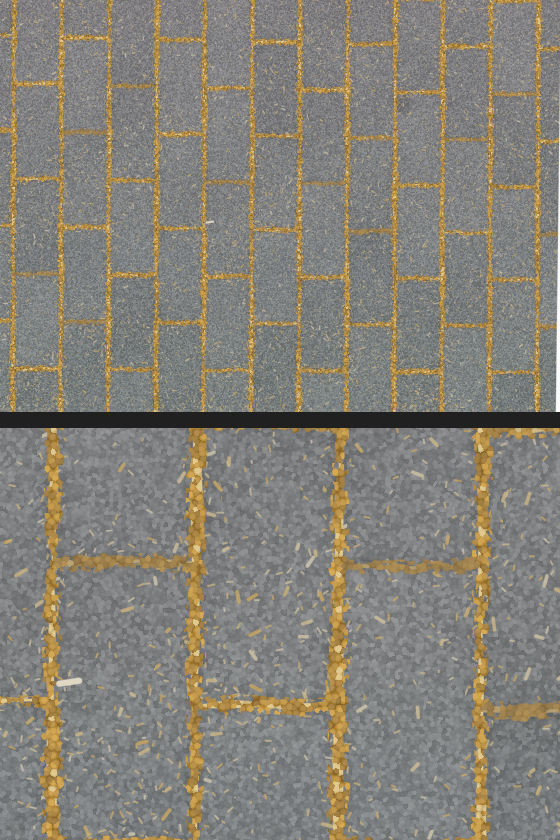
Top, the full canvas; bottom, a detail of the centre.
Give the GLSL for this texture, as a WebGL 2 fragment shader.

```glsl
#version 300 es
precision highp float;

uniform vec2 u_resolution;
out vec4 fragColor;

vec2 hash2(vec2 p) {
    vec3 q = fract(p.xyx * vec3(0.1031, 0.103, 0.0973));
    q += dot(q, q.yzx + 33.33);
    return fract((q.xx + q.yz) * q.zy);
}

// Cellular noise: distance to the nearest seed and two random values of its cell
vec3 cells(vec2 p) {
    vec2 base = floor(p);
    vec3 nearest = vec3(9.0);
    for (int j = -1; j <= 1; j++)
    for (int i = -1; i <= 1; i++) {
        vec2 cell = base + vec2(i, j);
        float d = length(cell + hash2(cell) - p);
        if (d < nearest.x) nearest = vec3(d, hash2(cell + 71.0));
    }
    return nearest;
}

float sliver(vec2 p, float angle, float halfLength) {
    p = mat2(cos(angle), -sin(angle), sin(angle), cos(angle)) * p;
    p.x -= clamp(p.x, -halfLength, halfLength);
    return length(p);
}

// Scattered husks: coverage and a random tone
vec2 husks(vec2 p, float scale, float density, float px) {
    vec2 q = p * scale, base = floor(q), result = vec2(0.0);
    for (int j = -1; j <= 1; j++)
    for (int i = -1; i <= 1; i++) {
        vec2 cell = base + vec2(i, j);
        vec2 place = hash2(cell + scale), kind = hash2(cell + scale + 37.0);
        if (kind.x > density) continue;
        float d = sliver(q - cell - place, kind.y * 6.28, 0.08 + 0.24 * place.x) - 0.1;
        float cover = smoothstep(px, -px, d / scale);
        if (cover > result.x) result = vec2(cover, place.y);
    }
    return result;
}

// Slow drift from layered sines, about -1 to 1
float drift(vec2 p) {
    return 0.45 * sin(p.x * 9.0 + 2.0 * sin(p.y * 7.0))
         + 0.35 * sin(p.y * 13.0 - p.x * 6.0 + 1.7)
         + 0.2 * sin(p.x * 31.0 + p.y * 23.0);
}

void main() {
    vec2 p = gl_FragCoord.xy / u_resolution.y;
    float px = 0.8 / u_resolution.y;

    // Slightly skewed columns, every second one shifted by half a paver
    float u = (p.x - 0.031 - 0.0035 * p.y + 0.0007 * sin(p.y * 17.0)) / 0.1157;
    float column = floor(u);
    float v = (0.566 - p.y - 0.00195 * column) / (0.2305 - 0.00053 * column);
    v += 0.5 * mod(column, 2.0) + 0.004 * sin(p.x * 70.0);
    vec2 paver = hash2(vec2(column, floor(v)) + 20.0);
    vec2 bedJoint = hash2(vec2(column, round(v)) + 50.0);
    float sideJoint = round(u);

    // Ragged joints of uneven width
    vec3 crumb = cells(p * 210.0);
    float sideWidth = 0.0056 + 0.0012 * sin(p.y * 14.0 + sideJoint * 2.4)
                    + 0.0007 * sin(p.y * 57.0 + sideJoint);
    float bedWidth = 0.0038 + 0.0025 * bedJoint.x + 0.0006 * sin(p.x * 130.0);
    float side = abs(u - sideJoint) * 0.1157 - sideWidth;
    float bed = abs(v - round(v)) * 0.228 - bedWidth;
    float gap = min(side, bed);
    float joint = smoothstep(px, -px, gap + (crumb.y - 0.5) * 0.006);

    // Grey pavers with fine grit
    vec3 grit = cells(p * 290.0);
    vec3 color = mix(vec3(0.475, 0.498, 0.5), vec3(0.505, 0.498, 0.51), p.y);
    color += (paver.x - 0.5) * 0.035 + 0.012 * drift(p * 1.7 + 3.0);
    color += (grit.y - 0.5) * 0.13 + (0.45 - grit.x) * 0.05;
    color -= 0.035 * exp(-max(gap, 0.0) * 220.0);
    color -= 0.1 * smoothstep(0.03, 0.0, length((p - vec2(0.98, 0.745)) * vec2(1.0, 0.8)));

    // Husks lie thicker in patches, along joints and at the lower edge
    float patchiness = smoothstep(0.1, 0.9, drift(p * 1.3 + 0.6));
    float spill = exp(-max(gap, 0.0) * 130.0);
    float heap = exp(-p.y * 16.0) * smoothstep(0.0, 0.8, sin(p.x * 13.0 + 0.6));
    float density = 0.1 + 0.2 * patchiness + 0.25 * spill + 0.55 * heap + 0.08 * paver.y;
    vec2 fine = husks(p, 125.0, density, px);
    vec2 coarse = husks(p + 5.0, 68.0, density * 0.55, px);
    vec3 straw = vec3(0.79, 0.65, 0.36), pale = vec3(0.82, 0.79, 0.7);
    color = mix(color, mix(straw, pale, fine.y), fine.x * 0.75);
    color = mix(color, mix(straw, pale, coarse.y), coarse.x * 0.8);

    // Golden crumbs filling the joints
    vec3 fill = mix(vec3(0.63, 0.49, 0.25), vec3(0.86, 0.68, 0.33), crumb.z);
    fill = mix(fill, vec3(0.9, 0.8, 0.56), step(0.86, crumb.y));
    fill -= 0.12 * smoothstep(0.35, 0.8, crumb.x);
    float faded = step(side, bed) < 0.5 ? smoothstep(0.72, 1.0, bedJoint.y) : 0.0;
    fill = mix(fill, vec3(0.54, 0.46, 0.33), faded * 0.6);
    color = mix(color, fill, joint * 0.96);

    // One stray pale twig and the bare strip at the right
    float twig = sliver(p - vec2(0.509, 0.461), 0.15, 0.008) - 0.0025;
    color = mix(color, vec3(0.88, 0.84, 0.77), smoothstep(px, -px, twig));
    float strip = p.x - 1.349 - 0.0125 * p.y;
    color = mix(color, vec3(0.98), smoothstep(-px, px, strip));

    fragColor = vec4(color, 1.0);
}
```
